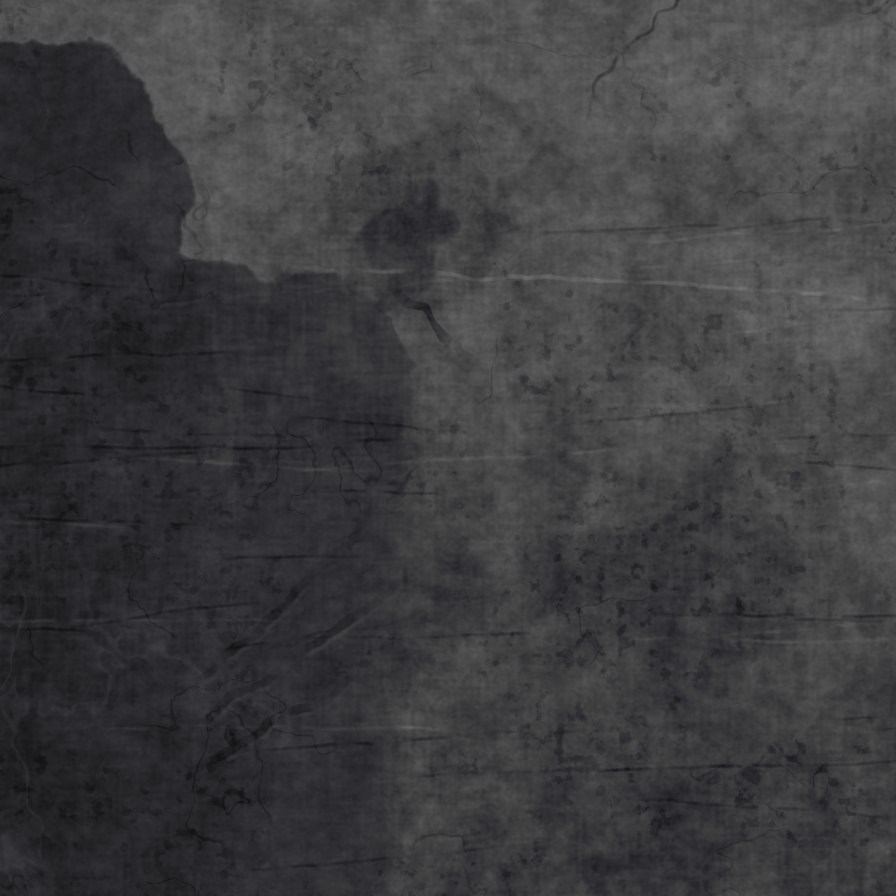
Write a WebGL 1 fragment shader that draws this texture.

```glsl
precision highp float;
// Dark weathered plaster wall: peeled patches, stains, veins, cracks and scratches.
uniform vec2 u_resolution;

const float LIGHT_TOP = 0.345;
const float LIGHT_BOTTOM = 0.262;
const float DARK_LEFT = 0.142;
const float DARK_RIGHT = 0.192;
const vec3 VIOLET_TINT = vec3(1.0, 0.975, 1.06);
const vec3 GREY_TINT = vec3(1.0, 0.995, 1.0);
const float CLOUD_CONTRAST = 0.07;
const float MOTTLE_CONTRAST = 0.12;
const float SPECKLE_CONTRAST = 0.1;
const float FIBRE_CONTRAST = 0.026;
const float GRAIN_CONTRAST = 0.035;
const float VEIN_STRENGTH = 0.04;
const float SCRATCH_WIDTH = 0.0003;
const int SCRATCHES = 44;
const int FOLDS = 3;

float hash(vec2 p) {
  vec3 q = fract(vec3(p.xyx) * 0.1031);
  q += dot(q, q.yzx + 33.33);
  return fract((q.x + q.y) * q.z);
}

float noise(vec2 p) {
  vec2 i = floor(p), f = fract(p);
  f = f * f * (3.0 - 2.0 * f);
  return mix(mix(hash(i), hash(i + vec2(1, 0)), f.x),
             mix(hash(i + vec2(0, 1)), hash(i + vec2(1, 1)), f.x), f.y);
}

float fbm(vec2 p) {
  float sum = 0.0, amp = 0.533;
  for (int i = 0; i < 4; i++) {
    sum += amp * noise(p);
    p = mat2(1.6, 1.2, -1.2, 1.6) * p + 17.3;
    amp *= 0.5;
  }
  return sum;
}

// Thin ridges where the noise crosses its middle value
float ridge(vec2 p, float width) {
  return 1.0 - smoothstep(0.0, width, abs(fbm(p) - 0.5));
}

// Soft-edged elliptical patch
float stain(vec2 p, vec2 centre, vec2 radius, float softness) {
  return 1.0 - smoothstep(1.0 - softness, 1.0 + softness, length((p - centre) / radius));
}

// Wobbling, broken line from a to b with tapered ends
float stroke(vec2 p, vec2 a, vec2 b, float width, float wobble, float seed) {
  float len = length(b - a);
  vec2 dir = (b - a) / len, r = p - a;
  float t = dot(r, dir), side = dot(r, vec2(-dir.y, dir.x));
  if (t < 0.0 || t > len || abs(side) > wobble + 6.0 * width + 0.01) return 0.0;
  float d = abs(side + wobble * (fbm(vec2(t * 16.0, seed)) - 0.5));
  float ends = smoothstep(0.0, 0.2 * len, t) * (1.0 - smoothstep(0.8 * len, len, t));
  float broken = smoothstep(0.2, 0.8, fbm(vec2(t * 45.0, seed * 7.0 + 3.0)));
  float thickness = width * (0.3 + 1.4 * noise(vec2(t * 50.0, seed + 0.5)));
  return ends * broken * (1.0 - smoothstep(thickness, thickness + 0.0028, d));
}

// Signed distance to the large dark patch: a round lobe above a rounded slab
float patchDistance(vec2 p) {
  float lobe = length(p - vec2(0.03, 0.78)) - 0.175;
  vec2 corner = abs(p - vec2(0.05 + 0.05 * p.y, 0.2)) - vec2(0.28, 0.4);
  float slab = length(max(corner, 0.0)) + min(max(corner.x, corner.y), 0.0) - 0.1;
  return min(lobe, slab);
}

void main() {
  vec2 p = gl_FragCoord.xy / u_resolution;
  vec2 warp = vec2(fbm(p * 6.0), fbm(p * 6.0 + 40.0)) - 0.5;
  vec2 fine = vec2(fbm(p * 28.0 + 9.0), fbm(p * 28.0 + 70.0)) - 0.5;
  vec2 q = p + 0.09 * warp + 0.03 * fine;

  // Pale plaster with ragged stains
  float pale = mix(LIGHT_BOTTOM, LIGHT_TOP, smoothstep(0.1, 0.95, p.y + 0.25 * (p.x - 0.6)));
  float blotch = smoothstep(0.49, 0.6, fbm(q * 11.0 + 25.0));
  pale -= 0.032 * blotch;
  pale -= 0.045 * stain(q, vec2(0.51, 0.84), vec2(0.12, 0.12), 0.25) * (0.4 + 0.6 * blotch);
  pale -= 0.07 * stain(q, vec2(0.45, 0.72), vec2(0.05, 0.065), 0.1);
  pale -= 0.04 * stain(q, vec2(0.75, 0.33), vec2(0.14, 0.13), 0.4);
  pale -= 0.035 * stain(q, vec2(0.7, 0.08), vec2(0.15, 0.1), 0.5);

  // Dark patch: crisp edge above, fading below
  float dark = mix(DARK_LEFT, DARK_RIGHT, smoothstep(0.0, 0.45, p.x)) + 0.022 * p.y;
  float edge = patchDistance(q);
  float blur = mix(0.035, 0.004, smoothstep(0.4, 0.65, p.y));
  float inside = 1.0 - smoothstep(-blur, blur, edge);
  float tone = mix(pale, dark, inside);
  tone -= 0.02 * (1.0 - smoothstep(0.0, 0.004, abs(edge))) * smoothstep(0.45, 0.65, p.y);

  // Clouds, mottling, speckle, woven fibres and grain
  float calm = mix(1.0, 0.65, inside);
  tone += CLOUD_CONTRAST * (fbm(p * 5.0 + 60.0) - 0.5) * calm;
  tone += MOTTLE_CONTRAST * (fbm(q * vec2(24.0, 20.0) + 11.0) - 0.5) * calm;
  tone += SPECKLE_CONTRAST * (fbm(p * vec2(75.0, 90.0) + 33.0) - 0.5) * calm;
  float weave = noise(p * vec2(35.0, 250.0)) + noise(p * vec2(230.0, 25.0) + 5.0) - 1.0;
  tone += FIBRE_CONTRAST * weave * (0.3 + noise(p * 6.0 + 80.0));
  tone += GRAIN_CONTRAST * (noise(mat2(0.8, 0.6, -0.6, 0.8) * p * 270.0) - 0.5) * calm;
  float pits = smoothstep(0.6, 0.74, fbm(p * 85.0 + 7.0)) * smoothstep(0.45, 0.6, fbm(p * 8.0 + 3.0));
  tone -= 0.06 * pits * calm;

  // Pale veins, mostly in the lower dark part, and fine dark cracks in the pale part
  float veins = ridge(q * vec2(13.0, 7.0) + 31.0, 0.03) * smoothstep(0.4, 0.62, fbm(p * 8.0 + 50.0));
  tone += VEIN_STRENGTH * veins * mix(0.25, 1.0, inside * (1.0 - 0.7 * p.y));
  float cracks = ridge(q * 8.0 + 90.0, 0.012) * smoothstep(0.52, 0.66, fbm(p * 10.0 + 14.0));
  tone -= 0.05 * cracks;

  // Nearly level scratches, dark and pale in turn
  for (int i = 0; i < SCRATCHES; i++) {
    float n = float(i);
    vec2 start = vec2(hash(vec2(n, 1.0)) * 1.1 - 0.2, 0.74 * hash(vec2(n, 2.0)));
    vec2 run = vec2(0.12 + 0.45 * hash(vec2(n, 3.0)), 0.07 * (hash(vec2(n, 4.0)) - 0.4));
    float shade = mod(n, 3.0) < 2.0 ? -0.065 : 0.05;
    tone += shade * stroke(p, start, start + run, SCRATCH_WIDTH, 0.008, n);
  }

  // Diagonal folds with a pale lip, a top crack, a chipped crack and a pale streak
  for (int i = 0; i < FOLDS; i++) {
    float n = float(i);
    vec2 start = vec2(0.18 + 0.03 * hash(vec2(n, 7.0)), 0.13 + 0.045 * n);
    vec2 run = vec2(0.26, 0.15 + 0.045 * n) * (0.75 + 0.25 * hash(vec2(n, 8.0)));
    tone -= 0.05 * stroke(p, start, start + run, 0.003, 0.03, n + 40.0);
    tone += 0.03 * stroke(p + vec2(-0.005, 0.006), start, start + run, 0.0006, 0.03, n + 40.0);
  }
  tone -= 0.13 * stroke(p, vec2(0.6, 0.82), vec2(0.79, 1.04), 0.0006, 0.05, 60.0);
  tone -= 0.11 * stroke(p, vec2(0.42, 0.69), vec2(0.55, 0.6), 0.003, 0.06, 61.0);
  tone += 0.09 * stroke(p, vec2(0.22, 0.71), vec2(1.05, 0.665), 0.0009, 0.012, 62.0);

  vec3 tint = mix(VIOLET_TINT, GREY_TINT, smoothstep(0.17, 0.27, tone));
  gl_FragColor = vec4(clamp(tone, 0.08, 0.45) * tint, 1.0);
}
```
